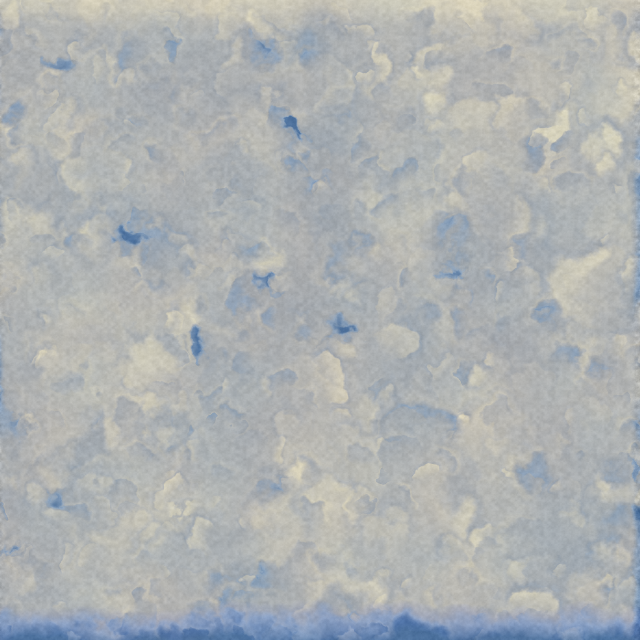
Give the GLSL for this texture, as a Shadertoy shader.

```glsl
// Soft painted cloud cover: grey puffs, small blue gaps, cream top and blue foot.

const vec3 DEEP_BLUE  = vec3(0.31, 0.45, 0.62);
const vec3 PALE_BLUE  = vec3(0.55, 0.63, 0.72);
const vec3 COOL_GREY  = vec3(0.63, 0.655, 0.68);
const vec3 MID_GREY   = vec3(0.69, 0.70, 0.70);
const vec3 WARM_GREY  = vec3(0.75, 0.745, 0.71);
const vec3 CREAM      = vec3(0.85, 0.83, 0.74);

const float BASE_SCALE    = 8.0;
const float BASE_CONTRAST = 4.0;
const float PUFF_CONTRAST = 1.6;
const float TONE_SHIFT    = 0.06;
const float GAP_CELLS     = 6.0;
const float GAP_CHANCE    = 0.35;
const float GRAIN_SCALE   = 170.0;
const float GRAIN_AMOUNT  = 0.11;

float hash(vec2 p) {
    return fract(sin(dot(p, vec2(127.1, 311.7))) * 43758.55);
}

vec2 hash2(vec2 p) {
    return vec2(hash(p), hash(p + 57.3));
}

float noise(vec2 p) {
    vec2 i = floor(p), f = fract(p);
    f = f * f * (3.0 - 2.0 * f);
    return mix(mix(hash(i), hash(i + vec2(1, 0)), f.x),
               mix(hash(i + vec2(0, 1)), hash(i + vec2(1, 1)), f.x), f.y);
}

float fbm(vec2 p) {
    float sum = 0.0, weight = 0.5;
    for (int i = 0; i < 4; i++) {
        sum += weight * noise(p);
        p = p * 2.03 + 17.7;
        weight *= 0.5;
    }
    return sum;
}

vec2 noise2(vec2 p) {
    return vec2(fbm(p), fbm(p + 31.4)) - 0.47;
}

// Light and dark lobes: crown of varied crispness, opposite tone behind, soft foot
float puffs(vec2 p, float seed) {
    vec2 cell = floor(p);
    float tone = 0.0;
    for (int y = -1; y <= 1; y++)
    for (int x = -1; x <= 1; x++) {
        vec2 id = cell + vec2(x, y);
        vec2 rnd = hash2(id + seed);
        vec2 shape = hash2(id + seed + 113.0);
        vec2 q = (p - id - rnd) / mix(0.3, 0.65, shape.x);
        float tilt = (shape.y - 0.5) * 3.4;
        float along = dot(q, vec2(sin(tilt), cos(tilt)));
        float d = length(q);
        float inside = 1.0 - smoothstep(mix(0.35, 0.85, rnd.y), 1.05, d);
        float behind = (1.0 - inside) * (1.0 - smoothstep(0.95, 1.5, d));
        float s = 2.0 * hash(id + seed + 271.0) - 1.0;
        float strength = 1.5 * s * abs(s);
        float crown = smoothstep(-0.8, 0.8, along);
        tone += strength * crown * (inside - 0.5 * behind);
    }
    return tone;
}

// Rare ragged openings onto blue, each with a bright lip beside it
float gaps(vec2 p) {
    vec2 cell = floor(p);
    float tone = 0.0;
    for (int y = -1; y <= 1; y++)
    for (int x = -1; x <= 1; x++) {
        vec2 id = cell + vec2(x, y);
        float present = step(hash(id + 401.0), GAP_CHANCE);
        vec2 rnd = hash2(id + 433.0);
        vec2 q = (p - id - rnd) / mix(0.07, 0.14, hash(id + 467.0));
        q.x += 1.4 * (rnd.x - 0.5) * q.y;
        float d = length(q * vec2(1.0, 1.2)) + 0.3 * q.y;
        d += 1.2 * (noise(q * 1.7 + 60.0 * rnd) - 0.5);
        float hole = 1.0 - smoothstep(0.0, 1.3, d);
        vec2 lip = q - vec2(2.0 * rnd.y - 1.0, rnd.x > 0.5 ? 1.4 : -1.5);
        float glow = exp(-1.2 * dot(lip, lip));
        tone += present * (1.4 * glow - mix(1.8, 4.5, rnd.y) * hole);
    }
    return tone;
}

vec3 skyColour(float tone) {
    vec3 colour = mix(DEEP_BLUE, PALE_BLUE, clamp((tone + 4.2) / 1.9, 0.0, 1.0));
    colour = mix(colour, COOL_GREY, clamp((tone + 2.3) / 1.3, 0.0, 1.0));
    colour = mix(colour, MID_GREY, clamp(tone + 1.0, 0.0, 1.0));
    colour = mix(colour, WARM_GREY, clamp(tone, 0.0, 1.0));
    return mix(colour, CREAM, clamp((tone - 1.0) / 1.6, 0.0, 1.0));
}

void mainImage(out vec4 fragColor, in vec2 fragCoord) {
    vec2 uv = fragCoord / iResolution.xy;
    vec2 p = uv + 0.06 * noise2(uv * 15.0) + 0.03 * noise2(uv * 48.0);

    // Cloud body
    float tone = BASE_CONTRAST * (fbm(p * BASE_SCALE) - 0.47);
    tone += 0.75 * PUFF_CONTRAST * puffs(p * 9.0, 11.0);
    tone += PUFF_CONTRAST * puffs(p * 17.0, 83.0);
    tone += 0.8 * PUFF_CONTRAST * puffs(p * 28.0, 149.0);
    tone = 0.85 * tone + TONE_SHIFT + gaps(p * GAP_CELLS);

    // Cream top, lumpy blue foot and patchy blue sides
    float ragged = 0.04 * (fbm(uv * 22.0 + 5.0) - 0.47);
    float foot = clamp(1.0 - (uv.y + ragged) / 0.055, 0.0, 1.0);
    float top = 1.0 - smoothstep(0.0, 0.05, 1.0 - uv.y + ragged);
    float side = 1.0 - smoothstep(0.0, 0.016, min(uv.x + 0.006, 1.0 - uv.x));
    tone = mix(tone, 0.4 * tone - 4.2, foot);
    tone = mix(tone, 0.5 * tone + 1.7, top);
    tone -= 2.4 * side * smoothstep(0.4, 0.65, noise(uv * 12.0)) * (1.0 - top);

    // Gentle hue drift and fine brushed grain
    vec3 colour = skyColour(tone);
    colour += vec3(0.022, 0.0, -0.015) * (noise(p * 15.0 + 40.0) - 0.5);
    colour += foot * (1.0 - foot) * vec3(0.0, 0.0, 0.16);
    float grain = fbm(uv * GRAIN_SCALE) - 0.47;
    fragColor = vec4(colour + GRAIN_AMOUNT * (1.0 + 1.5 * side) * grain, 1.0);
}
```
